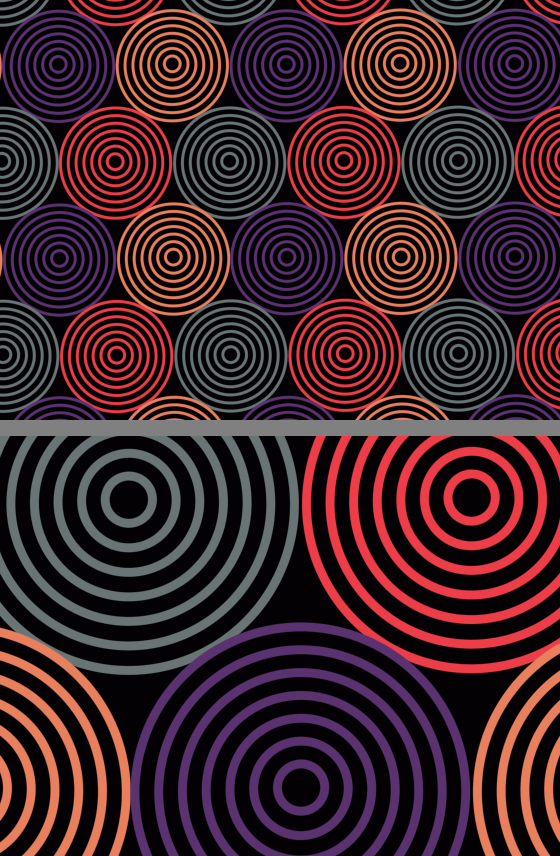
Top, the full canvas; bottom, a detail of the centre.
Reproduce this pattern procedurally as a Shadertoy shader.

```glsl
// Staggered rows of concentric ring circles in four colours on black.

// Lengths are fractions of the canvas height
const vec2  PITCH      = vec2(0.2712, 0.2300);  // spacing of columns and rows
const vec2  ORIGIN     = vec2(0.6840, 0.3835);  // centre of cell (0, 0)
const float ROW_DRIFT  = -0.0009;               // sideways creep per row
const float ROW_TILT   = 0.0035;                // rise of a row per unit of width
const float RING_STEP  = 0.01875;               // radius gained per ring
const int   RING_COUNT = 7;
const float LINE_WIDTH = 0.0071;
const float INNER_LIFT = 0.0050;                // upward shift of the inner rings
const float JITTER     = 0.0012;                // wobble of each circle

const vec3 BACKGROUND = vec3(0.010, 0.004, 0.010);
const vec3 PURPLE     = vec3(0.355, 0.195, 0.440);
const vec3 ORANGE     = vec3(0.910, 0.500, 0.370);
const vec3 GREY       = vec3(0.410, 0.460, 0.460);
const vec3 RED        = vec3(0.930, 0.240, 0.285);

float hash(vec2 p) {
    return fract(sin(dot(p, vec2(127.1, 311.7))) * 43758.5453);
}

vec2 signedHash2(vec2 p) {
    return 2.0 * vec2(hash(p), hash(p + 17.3)) - 1.0;
}

// Colours alternate along a row, and row pairs alternate upwards
vec3 cellColor(vec2 cell) {
    vec2 parity = mod(cell, 2.0);
    vec3 evenRow = mix(PURPLE, ORANGE, parity.x);
    vec3 oddRow  = mix(GREY, RED, parity.x);
    return mix(evenRow, oddRow, parity.y);
}

// Odd rows sit half a column to the left
float rowShift(float row) {
    return ROW_DRIFT * row - 0.5 * PITCH.x * mod(row, 2.0);
}

// Distance to the nearest ring line; smaller rings sit slightly higher
float ringDistance(vec2 q, vec2 wobble) {
    float d = 1.0;
    vec2 lift = vec2(0.0, INNER_LIFT) + JITTER * wobble;
    for (int i = 1; i <= RING_COUNT; i++) {
        float n = float(i);
        vec2 offset = lift * (1.0 - n / float(RING_COUNT));
        d = min(d, abs(length(q - offset) - n * RING_STEP));
    }
    return d - 0.5 * LINE_WIDTH;
}

void mainImage(out vec4 fragColor, in vec2 fragCoord) {
    float pixel = 1.0 / iResolution.y;
    vec2 p = fragCoord * pixel - ORIGIN;
    p.y -= ROW_TILT * p.x;

    vec3 color = BACKGROUND;
    float nearRow = floor(p.y / PITCH.y + 0.5);

    // Visit the neighbouring cells, lower rows last so they lie on top
    for (int j = 1; j >= -1; j--) {
        float row = nearRow + float(j);
        float x = p.x - rowShift(row);
        float nearColumn = floor(x / PITCH.x + 0.5);
        for (int i = -1; i <= 1; i++) {
            vec2 cell = vec2(nearColumn + float(i), row);
            vec2 q = vec2(x, p.y) - cell * PITCH;
            q -= JITTER * signedHash2(cell);
            float d = ringDistance(q, signedHash2(cell + 5.7));
            float ink = 1.0 - smoothstep(-0.8 * pixel, 0.8 * pixel, d);
            color = mix(color, cellColor(cell), ink);
        }
    }
    fragColor = vec4(color, 1.0);
}
```
